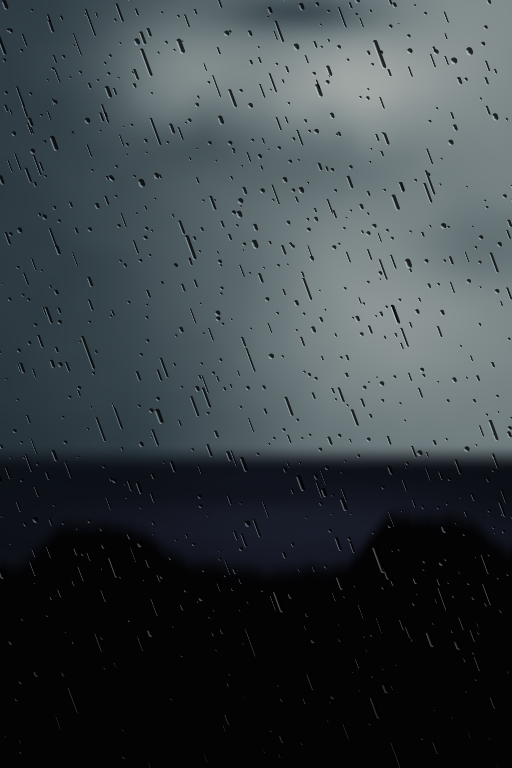
Write a Shadertoy shader that draws this texture.

```glsl
// Rain on a window at dusk: blurred storm clouds, a dark sea and treeline behind.
// The backdrop is soft blobs and value noise; the drops are slanted capsules
// scattered by layered hashed grids, each shaded as a small inverting lens.

const vec2 FALL = vec2(0.342, -0.940);    // direction of the streaks
const vec2 ACROSS = vec2(0.940, 0.342);
const vec2 GLINT = vec2(-0.6, -0.8);      // bright side of each drop

float hash(vec2 p) {
    vec3 q = fract(p.xyx * 0.1031);
    q += dot(q, q.yzx + 33.33);
    return fract((q.x + q.y) * q.z);
}

float noise(vec2 p) {
    vec2 i = floor(p), f = fract(p);
    f = f * f * (3.0 - 2.0 * f);
    float low = mix(hash(i), hash(i + vec2(1, 0)), f.x);
    float high = mix(hash(i + vec2(0, 1)), hash(i + vec2(1, 1)), f.x);
    return mix(low, high, f.y);
}

float fbm(vec2 p) {
    float sum = 0.0, amp = 0.5;
    for (int i = 0; i < 4; i++) {
        sum += amp * noise(p);
        p = p * 2.03 + 17.0;
        amp *= 0.5;
    }
    return sum;
}

float blob(vec2 p, vec2 centre, vec2 radius) {
    vec2 d = (p - centre) / radius;
    return exp(-dot(d, d));
}

vec3 sky(vec2 uv) {
    float mist = fbm(uv * vec2(3.0, 4.5) + 4.0) - 0.47;
    vec2 p = uv + 0.05 * mist;
    float light = 0.17 + 0.53 * smoothstep(-0.02, 0.76, p.x);
    // Lit cloud tops
    light += 0.29 * blob(p, vec2(0.68, 0.89), vec2(0.19, 0.065));
    light += 0.33 * blob(p, vec2(0.34, 0.91), vec2(0.15, 0.075));
    light += 0.15 * blob(p, vec2(0.74, 0.58), vec2(0.25, 0.13));
    light += 0.10 * blob(p, vec2(0.95, 0.95), vec2(0.14, 0.12));
    // Shadowed folds
    light -= 0.34 * blob(p, vec2(0.59, 0.978), vec2(0.14, 0.026));
    light -= 0.13 * blob(p, vec2(0.64, 0.78), vec2(0.16, 0.045));
    light -= 0.12 * blob(p, vec2(0.40, 0.815), vec2(0.11, 0.035));
    light -= 0.17 * blob(p, vec2(0.95, 0.68), vec2(0.14, 0.05));
    light -= 0.09 * blob(p, vec2(0.35, 0.50), vec2(0.20, 0.14));
    light += 0.16 * mist;
    light -= 0.06 * (1.0 - smoothstep(0.40, 0.55, uv.y));
    light = clamp(light, 0.0, 1.0);
    vec3 colour = mix(vec3(0.085, 0.125, 0.155), vec3(0.65, 0.67, 0.66), light);
    return colour + vec3(-0.025, 0.0, 0.008) * 4.0 * light * (1.0 - light);
}

vec3 sea(vec2 uv) {
    float glow = blob(uv, vec2(0.60, 0.30), vec2(0.40, 0.06));
    vec3 colour = mix(vec3(0.045, 0.058, 0.085), vec3(0.092, 0.105, 0.155), glow);
    return colour * (0.85 + 0.3 * noise(uv * vec2(4.0, 45.0)));
}

float treeTop(float x) {
    float left = smoothstep(0.02, 0.13, x) * (1.0 - smoothstep(0.20, 0.42, x));
    float right = smoothstep(0.67, 0.77, x) * (1.0 - 0.55 * smoothstep(0.88, 1.0, x));
    return 0.262 + 0.055 * left + 0.062 * right + 0.026 * (fbm(vec2(x * 17.0, 3.0)) - 0.47);
}

vec3 backdrop(vec2 uv) {
    vec3 colour = mix(sea(uv), sky(uv), smoothstep(0.387, 0.423, uv.y));
    float trees = 1.0 - smoothstep(-0.018, 0.016, uv.y - treeTop(uv.x));
    return mix(colour, vec3(0.011, 0.011, 0.017), trees);
}

// One hashed grid of drops laid over the colour behind it.
vec3 addDrops(vec3 base, vec2 p, float seed, vec2 cell, float radius, float chance, float pixel) {
    vec2 q = vec2(dot(p, ACROSS), dot(p, FALL)) + seed * vec2(0.137, 0.219);
    float column = floor(q.x / cell.x);
    q.y += cell.y * hash(vec2(column + 300.0, seed));
    vec2 id = vec2(column, floor(q.y / cell.y)) + 200.0 + seed * 31.0;
    vec2 local = q - (floor(q / cell) + 0.5) * cell;

    // Random size, length and place, all kept inside the cell
    float size = radius * mix(0.65, 1.25, hash(id + 5.0));
    float stretch = pow(hash(id + 11.0), 4.0);
    float halfLength = stretch * cell.y * 0.33;
    size *= mix(1.0, 0.65, stretch);
    vec2 room = max(cell * 0.5 - vec2(size, size + halfLength) - pixel, 0.0);
    local -= room * (2.0 * vec2(hash(id + 23.0), hash(id + 37.0)) - 1.0);

    // Trails cluster the drops; they thin out toward the ground
    float trail = 0.55 + 0.9 * noise(vec2(q.x * 22.0, q.y * 5.0) + 60.0);
    float density = chance * trail * mix(0.35, 1.0, smoothstep(0.02, 0.32, p.y));
    float present = step(hash(id + 53.0), density);

    vec2 offset = local - vec2(0.0, clamp(local.y, -halfLength, halfLength));
    float mask = 1.0 - smoothstep(-0.6 * pixel, 0.6 * pixel, length(offset) - size);
    vec2 normal = (ACROSS * offset.x + FALL * offset.y) / size;
    float lit = smoothstep(0.0, 0.75, dot(normal, GLINT));
    vec3 shine = base * 0.65 + vec3(0.36, 0.39, 0.41) * mix(0.45, 1.0, smoothstep(0.0, 0.3, p.y));
    vec3 drop = mix(base * 0.16, shine, lit);
    return mix(base, drop, mask * present * 0.92);
}

void mainImage(out vec4 fragColor, in vec2 fragCoord) {
    vec2 uv = fragCoord / iResolution.xy;
    vec2 p = fragCoord / iResolution.y;
    float pixel = 1.0 / iResolution.y;
    vec3 colour = backdrop(uv);
    // Fine spray first, then larger and rarer beads
    for (int i = 0; i < 4; i++) {
        float k = float(i);
        vec2 cell = vec2(0.015, 0.034) * (1.0 + 0.3 * k);
        colour = addDrops(colour, p, k + 1.0, cell, 0.0017 + 0.0006 * k, 0.42 - 0.09 * k, pixel);
    }
    fragColor = vec4(colour, 1.0);
}
```
